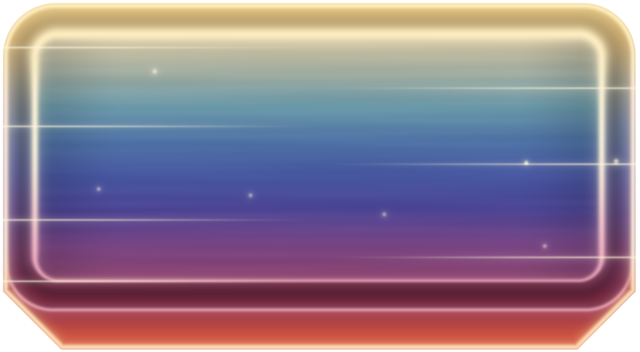
This background is drawn by a WebGL 2 fragment shader. Its source:

```glsl
#version 300 es
precision highp float;
// A glossy bevelled plate with a dusk-coloured panel, glowing rims and a red lower lip.
// Rounded-box distances shape the layers, colour ramps fill them, and
// falloff functions add rims, light streaks and small motes.
uniform vec2 u_resolution;
out vec4 outColor;

const float ASPECT = 1.8156;
const vec3 CREAM = vec3(1.0, 0.97, 0.86);
const vec3 GOLD = vec3(1.0, 0.89, 0.60);
const vec3 PINK = vec3(0.96, 0.70, 0.78);
const vec3 EMBER = vec3(1.0, 0.78, 0.55);

const vec3 PANEL[8] = vec3[8](
  vec3(0.82, 0.76, 0.62), vec3(0.64, 0.68, 0.63), vec3(0.42, 0.60, 0.66), vec3(0.31, 0.45, 0.65),
  vec3(0.28, 0.34, 0.63), vec3(0.30, 0.27, 0.58), vec3(0.47, 0.27, 0.52), vec3(0.53, 0.25, 0.42));
const vec3 FRAME[8] = vec3[8](
  vec3(0.85, 0.74, 0.48), vec3(0.74, 0.62, 0.42), vec3(0.55, 0.55, 0.50), vec3(0.40, 0.46, 0.58),
  vec3(0.34, 0.36, 0.58), vec3(0.36, 0.27, 0.50), vec3(0.45, 0.22, 0.38), vec3(0.44, 0.14, 0.23));

// Evenly spaced colour stops, t from 0 to 1
vec3 ramp(vec3 stops[8], float t) {
  float s = clamp(t, 0.0, 1.0) * 7.0;
  int i = min(int(s), 6);
  return mix(stops[i], stops[i + 1], s - float(i));
}

float roundBox(vec2 q, vec2 halfSize, float radius) {
  vec2 e = abs(q) - halfSize + radius;
  return length(max(e, 0.0)) + min(max(e.x, e.y), 0.0) - radius;
}

// Rounded box whose two lower corners are cut diagonally
float plate(vec2 q, vec2 halfSize, float radius, float cut) {
  float chamfer = (abs(q.x) - halfSize.x - q.y - halfSize.y + cut) * 0.7071;
  return max(roundBox(q, halfSize, radius), chamfer);
}

float glow(float d, float width) {
  return exp(-d * d / (width * width));
}

vec2 gradientAt(vec2 cell) {
  float a = 6.2832 * fract(sin(dot(cell, vec2(127.1, 311.7))) * 43758.5);
  return vec2(cos(a), sin(a));
}

float gradientNoise(vec2 p) {
  vec2 i = floor(p), f = fract(p);
  vec2 u = f * f * (3.0 - 2.0 * f), e = vec2(1.0, 0.0);
  float low = mix(dot(gradientAt(i), f), dot(gradientAt(i + e), f - e), u.x);
  float high = mix(dot(gradientAt(i + e.yx), f - e.yx), dot(gradientAt(i + 1.0), f - 1.0), u.x);
  return mix(low, high, u.y);
}

// Thin streaks, fading inwards from the left and right in turn
float streaks(float x, float depth) {
  float light = 0.0;
  for (int i = 0; i < 7; i++) {
    float k = float(i);
    float y = 0.135 + 0.1155 * k + 0.034 * smoothstep(1.0, 4.0, k) * sin(1.6 * (k - 3.4));
    float reach = i % 2 == 0 ? x : ASPECT - x;
    float fade = 1.0 - smoothstep(0.1, 0.95, reach);
    light += fade * (0.48 * glow(depth - y, 0.0035) + 0.10 * glow(depth - y, 0.014));
  }
  return light;
}

float mote(vec2 p, vec2 center, float size) {
  float d = length(p - center);
  return 0.55 * glow(d, size) + 0.12 * glow(d, size * 2.5);
}

// A descending arc of motes, plus three brighter ones above
float motes(vec2 p) {
  float light = mote(p, vec2(0.439, 0.203), 0.007);
  light += mote(p, vec2(1.493, 0.462), 0.006) + mote(p, vec2(1.748, 0.458), 0.007);
  for (int i = 0; i < 4; i++) {
    float k = float(i);
    vec2 center = vec2(0.28 + 0.416 * k + 0.022 * sin(2.4 * k), 0.537 + 0.018 * k * k);
    light += 0.75 * mote(p, center, 0.006);
  }
  return light;
}

void main() {
  vec2 uv = gl_FragCoord.xy / u_resolution;
  float pixel = 1.0 / u_resolution.y;
  float x = uv.x * ASPECT, depth = 1.0 - uv.y;
  vec2 p = vec2(x, uv.y);

  float outer = plate(p - vec2(0.906, 0.499), vec2(0.897, 0.492), 0.15, 0.165);
  float inner = roundBox(p - vec2(0.903, 0.553), vec2(0.798, 0.344), 0.06);
  float ridge = roundBox(p - vec2(0.906, 0.56), vec2(0.886, 0.44), 0.13);
  float top = 1.0 - smoothstep(0.08, 0.32, depth);
  float base = smoothstep(0.70, 0.84, depth);

  // Frame with a dark groove, and the red lip below its ridge
  vec3 color = ramp(FRAME, depth / 0.85);
  color *= 1.0 - 0.22 * glow(inner - 0.038, 0.022) * (1.0 - 0.5 * top);
  vec3 lip = mix(vec3(0.60, 0.21, 0.27), vec3(0.80, 0.32, 0.25), smoothstep(0.87, 0.97, depth));
  color = mix(color, lip, smoothstep(-pixel, pixel, ridge) * base);
  color = mix(color, PINK, 0.55 * base * glow(ridge, 0.006) + 0.18 * base * glow(ridge, 0.022));

  // Panel with faint brushed bands and softly darkened sides
  vec3 panel = ramp(PANEL, (depth - 0.104) / 0.69);
  panel += 0.025 * gradientNoise(vec2(x * 1.5, depth * 45.0));
  panel *= 1.0 - 0.14 * smoothstep(0.55, 0.82, abs(x - 0.903));
  color = mix(color, panel, 1.0 - smoothstep(-pixel, pixel, inner));

  // Inner rim: broad and golden above, thin and pink below
  vec3 innerLight = mix(mix(CREAM, PINK, smoothstep(0.4, 0.8, depth)), GOLD, 0.35 * top);
  float innerWidth = mix(0.011, 0.005, base) + 0.004 * top;
  color = mix(color, innerLight, mix(0.88, 0.65, base) * glow(inner - 0.006, innerWidth));
  color = mix(color, innerLight, (0.20 + 0.25 * top) * (1.0 - 0.7 * base) * glow(inner - 0.008, 0.032));

  // Outer rim, then streaks and motes
  vec3 outerLight = mix(mix(PINK, CREAM, 0.55), GOLD, top);
  outerLight = mix(outerLight, EMBER, base);
  color = mix(color, outerLight, 0.45 * glow(outer, 0.026));
  color = mix(color, mix(outerLight, CREAM, 0.6), 0.88 * glow(outer + 0.007, 0.008));
  color = mix(color, CREAM, clamp(streaks(x, depth) + motes(vec2(x, depth)), 0.0, 1.0));

  color = mix(color, vec3(1.0), smoothstep(-pixel, pixel, outer));
  outColor = vec4(color, 1.0);
}
```
